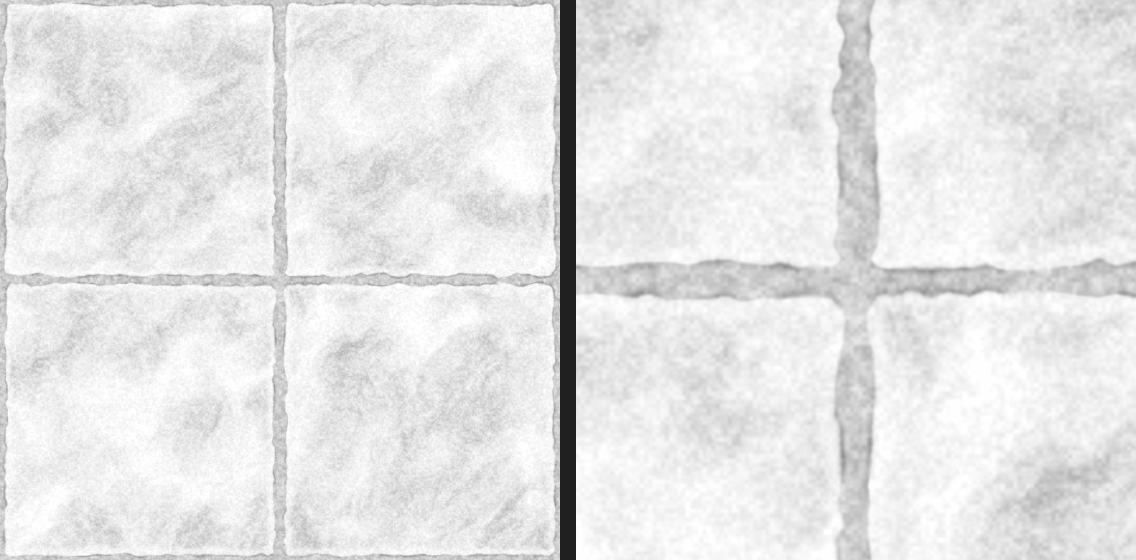
Left, the full canvas; right, a detail of the centre.
Reproduce this texture procedurally as a Shadertoy shader.

```glsl
// Pale stone tiles, two by two, parted by rough grey grout that wraps at the canvas edges.
// Each tile gets its own warped cloud noise with fine wrinkles and grain;
// its wobbly rounded outline carries a bright rim and a broken dark line.
#define TILES 2.0
#define GROUT_HALF vec2(0.0105, 0.0085)
#define WOBBLE 0.0075
#define CORNER 0.010
#define CLOUD_SCALE 11.0
#define CLOUD_CONTRAST 0.29
#define WRINKLE 0.20
#define GRAIN 0.15
#define STONE_TONE 0.917
#define RIM_TONE 0.975
#define GROUT_TONE 0.805
#define EDGE_DARKNESS 0.15

float hash(vec2 cell, float seed) {
    uvec2 q = uvec2(ivec2(cell));
    uint h = q.x * 1597334677u ^ q.y * 3812015801u ^ uint(int(seed)) * 2654435769u;
    h = (h ^ (h >> 16)) * 2246822519u;
    h = (h ^ (h >> 13)) * 3266489917u;
    return float((h ^ (h >> 16)) >> 8) / 16777216.0;
}

// Value noise that repeats after the given number of cells
float noise(vec2 p, float period, float seed) {
    vec2 i = floor(p), f = fract(p);
    f = f * f * (3.0 - 2.0 * f);
    vec2 a = mod(i, period), b = mod(i + 1.0, period);
    return mix(mix(hash(a, seed), hash(vec2(b.x, a.y), seed), f.x),
               mix(hash(vec2(a.x, b.y), seed), hash(b, seed), f.x), f.y);
}

float fbm(vec2 p, float seed) {
    float sum = 0.0, amplitude = 0.5;
    for (int i = 0; i < 5; i++) {
        sum += amplitude * noise(p, 4096.0, seed + float(i));
        p = mat2(1.6, 1.2, -1.2, 1.6) * p + 7.3;
        amplitude *= 0.52;
    }
    return sum / 0.99;
}

// Mottled stone: clouds drawn out along a rising diagonal
float stone(vec2 uv, float seed) {
    vec2 p = mat2(0.8, -0.6, 0.6, 0.8) * uv * vec2(1.0, 1.0);
    p = p * CLOUD_SCALE * vec2(0.85, 1.15) + 40.0;
    vec2 warp = vec2(fbm(p * 0.8, seed + 20.0), fbm(p * 0.8, seed + 30.0)) - 0.5;
    p += 1.6 * warp;
    float cloud = fbm(p, seed) - 0.5;
    float wrinkle = fbm(p * 3.0 + vec2(0.25, -0.3), seed + 10.0) - fbm(p * 3.0, seed + 10.0);
    return STONE_TONE + CLOUD_CONTRAST * cloud + WRINKLE * wrinkle * smoothstep(0.15, -0.15, cloud);
}

// Distance inward from the rough tile outline
float tileDistance(vec2 uv) {
    vec2 wobble = vec2(noise(uv * 28.0, 28.0, 1.0), noise(uv * 28.0, 28.0, 2.0)) - 0.5;
    wobble += 0.6 * (vec2(noise(uv * 90.0, 90.0, 3.0), noise(uv * 90.0, 90.0, 4.0)) - 0.5);
    vec2 edge = (0.5 - abs(fract(uv * TILES) - 0.5)) / TILES - GROUT_HALF + WOBBLE * wobble;
    return CORNER - length(max(CORNER - edge, 0.0)) + max(min(edge.x, edge.y) - CORNER, 0.0);
}

void mainImage(out vec4 fragColor, in vec2 fragCoord) {
    vec2 uv = fragCoord / iResolution.xy;
    vec2 tile = floor(uv * TILES);
    float seed = 100.0 + 50.0 * (tile.x + TILES * tile.y);
    float d = tileDistance(uv);
    float smoothing = max(0.0015, 1.0 / iResolution.y);

    // Stone face, lightened unevenly along its rim
    float face = stone(uv, seed);
    float rimWidth = mix(0.008, 0.026, noise(uv * 24.0, 24.0, 5.0));
    float rim = 1.0 - smoothstep(0.3 * rimWidth, rimWidth, d);
    face = mix(face, RIM_TONE, 0.75 * rim);

    // Sandy grout
    float sand = noise(uv * 140.0, 140.0, 6.0) - 0.5;
    float grout = GROUT_TONE + 0.10 * sand;
    float tone = mix(grout, face, smoothstep(-smoothing, smoothing, d));

    // Broken shadow line where stone meets grout
    float line = exp(-pow((d + 0.001) / 0.0024, 2.0));
    tone -= EDGE_DARKNESS * line * smoothstep(0.3, 0.8, noise(uv * 48.0, 48.0, 7.0));

    // Fine grain over everything, softer on the brightest parts
    float grain = 0.5 * noise(uv * 220.0, 220.0, 8.0) + 0.5 * noise(uv * 400.0, 400.0, 9.0) - 0.5;
    tone += GRAIN * grain * mix(1.3, 0.7, smoothstep(0.8, 0.97, tone));

    fragColor = vec4(vec3(clamp(tone, 0.0, 0.995)), 1.0);
}
```
